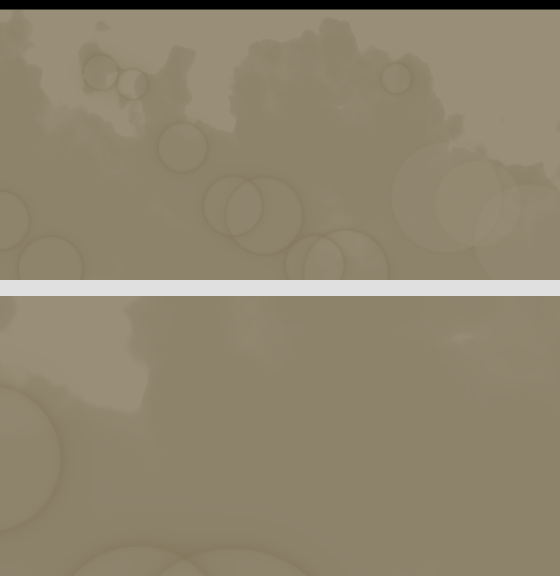
Top: the whole. Bottom: its middle third, enlarged.
Write a WebGL 1 fragment shader that draws this background.

```glsl
precision highp float;
// Muted khaki sky with billowing clouds, thin translucent bubbles and a black top band.
uniform vec2 u_resolution;

const vec3 SKY = vec3(0.600, 0.560, 0.470);
const vec3 CLOUD = vec3(0.553, 0.513, 0.420);
const vec3 RIM = vec3(0.500, 0.450, 0.340);
const float BAND_HEIGHT = 0.034;
const int BUBBLES = 13;

vec2 hash2(vec2 p) {
  vec2 q = vec2(dot(p, vec2(127.1, 311.7)), dot(p, vec2(269.5, 183.3)));
  return fract(sin(q) * 43758.5);
}

// Rounded cellular lobes: high at cell points, low between them.
float puffs(vec2 p) {
  vec2 cell = floor(p);
  float nearest = 2.0;
  for (int y = -1; y <= 1; y++) {
    for (int x = -1; x <= 1; x++) {
      vec2 c = cell + vec2(float(x), float(y));
      nearest = min(nearest, length(c + hash2(c) - p));
    }
  }
  return 0.5 - nearest;
}

float valueNoise(vec2 p) {
  vec2 i = floor(p);
  vec2 f = fract(p);
  f = f * f * (3.0 - 2.0 * f);
  float low = mix(hash2(i).x, hash2(i + vec2(1.0, 0.0)).x, f.x);
  float high = mix(hash2(i + vec2(0.0, 1.0)).x, hash2(i + 1.0).x, f.x);
  return mix(low, high, f.y);
}

float fbm(vec2 p) {
  float sum = 0.0;
  float weight = 0.5;
  for (int i = 0; i < 5; i++) {
    sum += weight * valueNoise(p);
    p = mat2(1.6, 1.2, -1.2, 1.6) * p + 7.3;
    weight *= 0.5;
  }
  return sum;
}

// Layered sines give the cloud tops, which sink toward the right.
float skyline(float x) {
  float waves = 0.09 * sin(5.2 * x + 1.6) + 0.06 * sin(22.4 * x - 18.6);
  return 0.70 + waves - 0.27 * smoothstep(1.42, 1.75, x);
}

float cloudCover(vec2 p) {
  vec2 warp = vec2(fbm(p * 9.0), fbm(p * 9.0 + 31.0)) - 0.5;
  vec2 q = p + 0.09 * warp;
  float billow = 0.42 * puffs(q * 5.0) + 0.16 * puffs(q * 13.0 + 4.0);
  float depth = skyline(q.x) - q.y + billow + 0.3 * (fbm(p * 6.0 + 12.0) - 0.5);
  float body = 0.65 * smoothstep(-0.025, 0.025, depth) + 0.35 * smoothstep(-0.02, 0.16, depth);
  float wisps = smoothstep(0.56, 0.78, fbm(q * 5.0 + 50.0));
  return body * (1.0 - 0.45 * wisps);
}

// Pale disc, fine dark rim and a soft outer shadow; faint bubbles are mostly fill.
vec3 addBubble(vec3 color, vec2 p, vec2 center, float radius, float faint, float pixel) {
  float d = length(p - center) - radius;
  float inside = 1.0 - smoothstep(-pixel, pixel, d);
  float shadow = 0.25 * exp(-max(d, 0.0) / 0.02) * (1.0 - inside);
  float rim = 0.24 * exp(-abs(d) / 0.006);
  color = mix(color, SKY, inside * mix(0.10, 0.28, faint));
  return mix(color, RIM, (shadow + rim) * mix(1.0, 0.22, faint));
}

vec3 addBubbles(vec3 color, vec2 p, float pixel) {
  for (int i = 0; i < BUBBLES; i++) {
    float n = float(i);
    vec2 spread = fract(n * vec2(0.618, 0.755) + vec2(0.0, 0.3));
    float x = 2.0 * spread.x;
    float faint = step(1.45, x);
    float y = 0.9 * pow(spread.y, 1.2) * (1.0 - 0.4 * faint);
    float vary = hash2(vec2(n, 3.0)).x;
    float small = mix(0.14, 0.052, smoothstep(0.25, 0.7, y)) * mix(0.7, 1.2, vary);
    float radius = mix(small, mix(0.14, 0.21, vary), faint);
    color = addBubble(color, p, vec2(x, y), radius, faint, pixel);
  }
  return color;
}

void main() {
  vec2 p = gl_FragCoord.xy / u_resolution.y;
  float pixel = 1.0 / u_resolution.y;
  vec3 color = mix(SKY, CLOUD, cloudCover(p));
  color = addBubbles(color, p, pixel);

  // Black band along the top edge.
  float bandEdge = 1.0 - BAND_HEIGHT;
  color *= 1.0 - smoothstep(bandEdge - 0.5 * pixel, bandEdge + 0.5 * pixel, p.y);
  gl_FragColor = vec4(color, 1.0);
}
```
